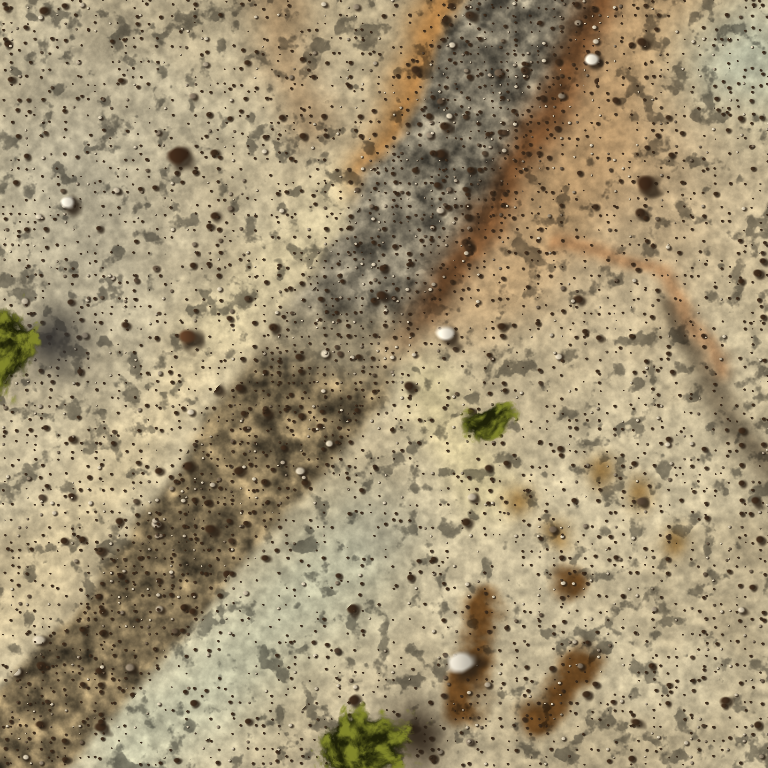
A WebGL 2 fragment shader for this texture:

```glsl
#version 300 es
precision highp float;
// Dry stony ground seen from above: a dark rubble band crosses pale soil,
// with rust margins, a curved gully, shrubs, tufts and scattered stones.
// Soft masks lay down the soils; noise and jittered cells add the grain.
#define GRAIN 0.30
#define RUBBLE_CONTRAST 0.62
#define EDGE_WARP 0.034
#define PEBBLE_LAYERS 4
#define PEBBLE_CELLS 27.0
#define STONE_SHADE 0.80

uniform vec2 u_resolution;
out vec4 fragColor;

vec2 uv, p;  // plain and warped position
vec3 col;    // colour painted so far

float hash(vec2 v) {
  vec3 q = fract(vec3(v.xyx) * 0.1031);
  q += dot(q, q.yzx + 33.33);
  return fract((q.x + q.y) * q.z);
}

float noise(vec2 v) {
  vec2 i = floor(v), f = fract(v);
  f = f * f * (3.0 - 2.0 * f);
  return mix(mix(hash(i), hash(i + vec2(1, 0)), f.x),
             mix(hash(i + vec2(0, 1)), hash(i + vec2(1, 1)), f.x), f.y);
}

float fbm(vec2 v) {
  float sum = 0.0, amp = 0.533;
  for (int i = 0; i < 4; i++) {
    sum += amp * noise(v);
    v = mat2(1.6, 1.2, -1.2, 1.6) * v + 7.3;
    amp *= 0.5;
  }
  return sum;
}

float blob(vec2 c, vec2 radius) {
  vec2 d = (p - c) / radius;
  return exp(-dot(d, d));
}

float streak(vec4 ends, float width) {
  vec2 a = p - ends.xy, b = ends.zw - ends.xy;
  vec2 d = (a - b * clamp(dot(a, b) / dot(b, b), 0.0, 1.0)) / width;
  return exp(-dot(d, d));
}

void paint(vec3 tint, float amount) { col = mix(col, tint, amount); }

// A stone lit from the left, with its shadow on the right
void stone(vec2 c, float r, vec3 tint) {
  vec2 d = (uv - c) * (0.75 + 0.5 * noise(uv * 95.0)) / r;
  paint(vec3(.16, .12, .08), STONE_SHADE * (1.0 - smoothstep(.5, 1.5, length(d - vec2(.6, -.4)))));
  paint(tint * (1.0 - 0.25 * d.x), 1.0 - smoothstep(.55, 1.15, length(d * vec2(1, 1.2))));
}

// Leafy clump with a ragged rim
void shrub(vec2 c, vec2 radius) {
  float leaf = fbm(p * 75.0);
  vec3 green = mix(vec3(.12, .13, .03), vec3(.50, .52, .17), smoothstep(.3, .72, leaf));
  paint(green, smoothstep(.36, .62, blob(c, radius) + 0.7 * (leaf - 0.5)));
}

void main() {
  uv = gl_FragCoord.xy / u_resolution;
  p = uv + EDGE_WARP * (vec2(fbm(uv * 13.0), fbm(uv * 13.0 + 40.0)) - 0.5);
  float mid = fbm(uv * 34.0), fine = fbm(uv * 105.0);

  // Band: x offset from its curved centre line
  float across = p.x - (0.93 - 0.24 * p.y) * p.y;
  float halfWidth = 0.088 + 0.018 * blob(vec2(.39, .47), vec2(.3, .14));
  float band = 1.0 - smoothstep(-.014, .016, abs(across) - halfWidth);
  float upper = smoothstep(.5, .62, p.y);

  // Soils
  col = mix(vec3(.71, .65, .52), vec3(.80, .745, .61), smoothstep(.25, .7, fbm(uv * 8.0 + 3.0)));
  paint(vec3(.69, .66, .57), .7 * blob(vec2(.10, .76), vec2(.16, .24)));
  paint(vec3(.71, .58, .42), .65 * blob(vec2(.80, .83), vec2(.17, .22)));
  paint(vec3(.72, .57, .39), .6 * upper * exp(-pow((across - .17) / .08, 2.0)));
  paint(vec3(.70, .72, .63), .8 * blob(vec2(.98, .92), vec2(.09, .08)));
  float wash = streak(vec4(.18, .03, .45, .27), .08);
  paint(vec3(.75, .75, .64), .8 * wash);
  paint(vec3(.60, .58, .50), .5 * blob(vec2(.49, .30), vec2(.06, .05)));
  paint(vec3(.84, .77, .61), .8 * streak(vec4(0, .20, .30, .57), .045));
  paint(vec3(.84, .78, .62), .8 * streak(vec4(.29, .58, .45, .74), .045));
  paint(vec3(.83, .77, .58), .7 * streak(vec4(.56, .49, .64, .36), .04));
  paint(vec3(.66, .46, .24), .85 * streak(vec4(.58, 1, .49, .77), .036));
  paint(vec3(.57, .43, .28), .5 * streak(vec4(.36, 1, .40, .84), .04));

  // Rubble band, its pale crossing and rust margin
  vec3 rubble = mix(vec3(.48, .42, .31), vec3(.49, .46, .39), upper);
  rubble *= 1.0 + RUBBLE_CONTRAST * (2.2 * fbm(uv * 62.0 + 9.0) + mid - 1.6);
  paint(rubble, band * (1.0 - .62 * streak(vec4(.29, .585, .53, .535), .038)));
  float rust = upper * exp(-pow((across - .092) / .033, 2.0));
  paint(vec3(.37, .23, .12) * (0.6 + 0.9 * mid), .85 * rust);

  // Gully: shaded bank and rust lip
  paint(vec3(.40, .35, .27), .75 * max(streak(vec4(.87, .60, .925, .49), .013),
                                       streak(vec4(.925, .49, 1.02, .37), .024)));
  paint(vec3(.66, .46, .29), .6 * max(streak(vec4(.72, .68, .85, .655), .012),
                                      streak(vec4(.86, .65, .94, .51), .013)));

  // Dry growth and tan tufts
  float dry = max(streak(vec4(.63, .20, .61, .08), .032), streak(vec4(.70, .07, .77, .14), .032));
  dry = max(dry, blob(vec2(.735, .245), vec2(.03, .024)));
  paint(vec3(.40, .27, .13), smoothstep(.2, .9, dry * (0.5 + mid)));
  for (float k = 0.0; k < 5.0; k++) {
    vec2 c = vec2(.68 + .05 * k, .345 + .05 * sin(k * 1.9 + 3.5) * step(.5, k));
    paint(vec3(.57, .43, .22), .8 * blob(c, vec2(.018)));
  }

  // Grain and scattered pebbles
  float rough = max(band, .7 * rust);
  col *= 1.0 + GRAIN * (1.4 * fine + 0.8 * mid - 1.1);
  col *= 1.0 - .38 * smoothstep(.59, .73, fbm(uv * 52.0 + 21.0)) * (1.0 - .5 * rough);
  for (float k = 0.0; k < float(PEBBLE_LAYERS); k++) {
    float cells = PEBBLE_CELLS * pow(1.55, k);
    vec2 id = floor(uv * cells), seed = id + 17.0 * k;
    vec2 c = (id + .35 + .3 * vec2(hash(seed), hash(seed + 51.0))) / cells;
    float chance = .08 + .06 * k + .24 * rough - .08 * wash;
    float r = (.09 + .12 * hash(seed + 83.0)) / cells;
    vec3 tint = mix(vec3(.24, .17, .11), vec3(.83, .78, .68), smoothstep(.68, .95, hash(seed + 29.0)));
    if (hash(seed + 113.0) < chance) stone(c, r, tint);
  }

  // Shrubs and their shadows
  paint(vec3(.20, .19, .18), .85 * blob(vec2(.075, .55), vec2(.042, .045)));
  paint(vec3(.17, .13, .09), .9 * blob(vec2(.545, .045), vec2(.04, .05)));
  shrub(vec2(.005, .545), vec2(.055, .06));
  shrub(vec2(.475, .03), vec2(.07, .052));
  shrub(vec2(.642, .449), vec2(.036, .026));

  // Larger stones
  vec3 pale = vec3(.93, .90, .83), dark = vec3(.24, .16, .10);
  stone(vec2(.58, .565), .012, pale);
  stone(vec2(.60, .138), .019, pale * .9);
  stone(vec2(.087, .737), .010, pale);
  stone(vec2(.77, .922), .009, pale);
  stone(vec2(.232, .797), .014, dark);
  stone(vec2(.243, .562), .013, dark * 1.5);
  stone(vec2(.84, .76), .012, dark);
  fragColor = vec4(clamp(col, 0.0, 1.0), 1);
}
```
